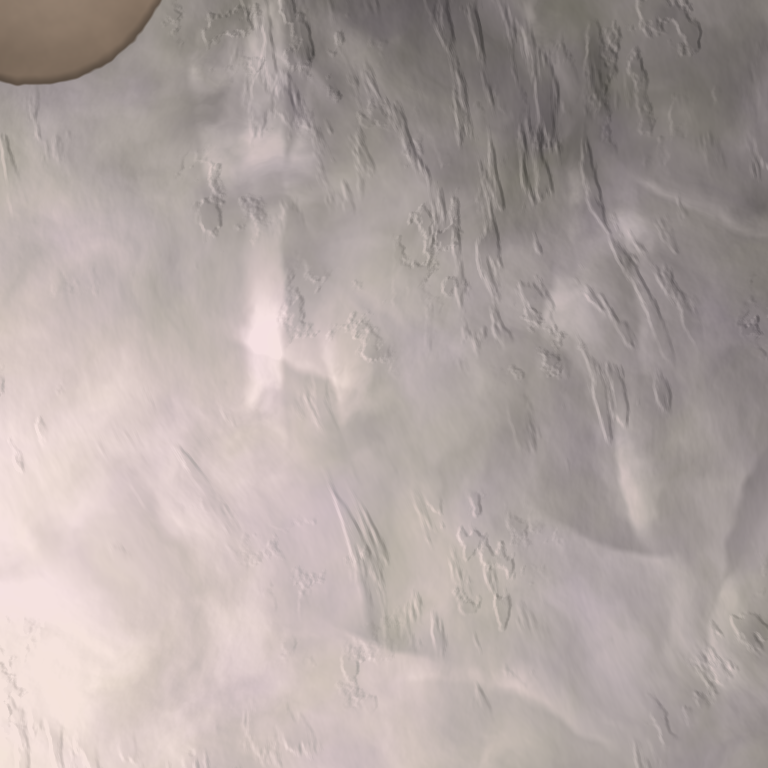
This texture is drawn by a WebGL 1 fragment shader. Its source:

```glsl
precision highp float;
// Weathered plaster wall, lit from the lower left, with a brown disc cut by the top left corner.
// A soft light field carries warped cloud noise, ragged mottling and curved trowel strokes;
// thresholded fractal height, lit by finite differences, gives clustered flakes and scratches.

uniform vec2 u_resolution;

#define GLOW_CENTER vec2(-0.02, 0.20)
#define GLOW_FALLOFF 2.8
#define CLOUD_AMOUNT 0.27
#define MOTTLE_AMOUNT 0.17
#define STROKE_COUNT 18
#define STROKE_AMOUNT 0.085
#define PIT_AMOUNT 0.15
#define GRAIN_AMOUNT 0.05
#define DISC_CENTER vec2(0.04, 1.074)
#define DISC_RADIUS 0.185
#define DISC_COLOR vec3(0.50, 0.43, 0.37)

float hash(vec2 p) {
  vec3 q = fract(vec3(p.xyx) * 0.1031);
  q += dot(q, q.yzx + 33.33);
  return fract((q.x + q.y) * q.z);
}

float noise(vec2 p) {
  vec2 i = floor(p), f = fract(p);
  f = f * f * (3.0 - 2.0 * f);
  return mix(mix(hash(i), hash(i + vec2(1.0, 0.0)), f.x),
             mix(hash(i + vec2(0.0, 1.0)), hash(i + 1.0), f.x), f.y);
}

float fbm(vec2 p) {
  float sum = 0.0, gain = 0.5;
  for (int i = 0; i < 5; i++) {
    sum += gain * noise(p);
    p = mat2(1.6, 1.2, -1.2, 1.6) * p + 17.3;
    gain *= 0.5;
  }
  return sum;
}

// Broad illumination: bright lower left, dim upper right
float lightField(vec2 p) {
  vec2 d = p - GLOW_CENTER;
  float glow = exp(-GLOW_FALLOFF * dot(d, d));
  return 0.595 + 0.365 * glow - 0.13 * smoothstep(0.6, 1.4, 0.6 * p.x + p.y);
}

// Curved trowel marks: crisp on one side, fading on the other
float strokes(vec2 p) {
  float sum = 0.0;
  for (int i = 0; i < STROKE_COUNT; i++) {
    float id = float(i);
    vec2 center = vec2(0.2 + 0.8 * hash(vec2(id, 3.0)), fract(id * 0.618 + 0.3));
    float angle = mix(-0.4, 0.5, hash(vec2(id, 7.0))) + 1.1 * step(0.55, hash(vec2(id, 11.0)));
    float c = cos(angle), s = sin(angle);
    vec2 q = mat2(c, -s, s, c) * (p - center);
    q.x += (hash(vec2(id, 13.0)) - 0.5) * 6.0 * q.y * q.y;
    float width = mix(0.03, 0.11, hash(vec2(id, 17.0)));
    float reach = mix(0.07, 0.19, hash(vec2(id, 19.0)));
    float side = smoothstep(-0.006, 0.006, q.x) * (1.0 - smoothstep(0.0, width, q.x));
    float along = 1.0 - smoothstep(0.3 * reach, reach, abs(q.y));
    sum += side * along * mix(1.0, -0.9, step(0.6, hash(vec2(id, 23.0))));
  }
  return sum;
}

// Long pale vertical smear with a wandering edge
float paleSmear(vec2 p) {
  float x = p.x - 0.345 - 0.05 * (fbm(vec2(2.0, p.y * 6.0)) - 0.5);
  float body = smoothstep(-0.035, -0.010, x) * (1.0 - smoothstep(0.020, 0.032, x));
  return body * smoothstep(0.36, 0.5, p.y) * (0.5 + 0.9 * noise(vec2(4.0, p.y * 7.0)));
}

// Slanted, wandering frame: x across the scratches, y along them
vec2 slant(vec2 p) {
  p += 0.10 * vec2(noise(p * 4.0 + 40.0), noise(p * 4.0 + 55.0));
  return vec2(p.x + 0.25 * p.y, p.y - 0.25 * p.x);
}

// Flakes in x, scratches in y, so that each can be masked on its own
vec2 pitHeight(vec2 p) {
  vec2 q = slant(p);
  return vec2(smoothstep(0.52, 0.66, fbm(q * vec2(42.0, 26.0) + 90.0)),
              smoothstep(0.53, 0.67, fbm(q * vec2(46.0, 11.0))));
}

float grainHeight(vec2 p) {
  return fbm(slant(p) * vec2(75.0, 38.0) + 12.0);
}

vec3 plasterColor(float tone) {
  vec3 tint = mix(vec3(1.0, 0.950, 0.928), vec3(1.0, 0.925, 0.907), smoothstep(0.68, 0.85, tone));
  return tone * tint;
}

void main() {
  vec2 p = gl_FragCoord.xy / u_resolution.y;
  vec2 warp = vec2(fbm(p * 6.0), fbm(p * 6.0 + 31.0)) - 0.485;
  vec2 smeared = p + 0.14 * warp;

  // Large tones and ragged mottling
  float mottle = fbm(slant(smeared) * vec2(17.0, 12.0) + 23.0) - 0.485;
  float tone = lightField(p);
  tone += CLOUD_AMOUNT * (fbm(smeared * vec2(5.5, 4.5) + 5.0) - 0.485);
  tone += MOTTLE_AMOUNT * mottle;
  float wear = clamp(0.9 + 3.0 * mottle, 0.2, 1.5);
  tone += wear * (STROKE_AMOUNT * strokes(p + 0.07 * warp) + 0.09 * paleSmear(p + 0.05 * warp));

  // Relief lit from the lower left, strong only in clusters
  vec2 toLight = vec2(-0.0036, -0.0016);
  vec2 clusters = vec2(smoothstep(0.51, 0.68, fbm(p * 7.0 + 61.0)),
                       smoothstep(0.49, 0.66, fbm(p * 5.0 + 8.0)));
  vec2 pits = pitHeight(p);
  tone += PIT_AMOUNT * dot(clusters, pits - pitHeight(p + toLight));
  tone -= 0.035 * dot(clusters, pits);
  float roughness = 0.4 + 1.2 * noise(p * 7.0 + 3.0);
  tone += GRAIN_AMOUNT * roughness * (grainHeight(p) - grainHeight(p + toLight));
  vec3 color = plasterColor(clamp(tone, 0.30, 0.96));

  // Faint olive and mauve stains
  float stain = fbm(smeared * 9.0 + 70.0) - 0.485;
  color += stain * vec3(-0.005, 0.015, -0.06);

  // Brown disc with a ragged dark rim
  float edge = length(p - DISC_CENTER) - DISC_RADIUS + 0.003 * (noise(p * 90.0) - 0.5);
  vec3 disc = DISC_COLOR * (0.86 + 0.28 * fbm(p * 14.0)) + 0.05 * smoothstep(0.0, -0.12, edge);
  disc *= 1.0 - 0.28 * smoothstep(-0.014, 0.0, edge);
  color = mix(disc, color, smoothstep(-0.002, 0.002, edge));

  gl_FragColor = vec4(color, 1.0);
}
```
